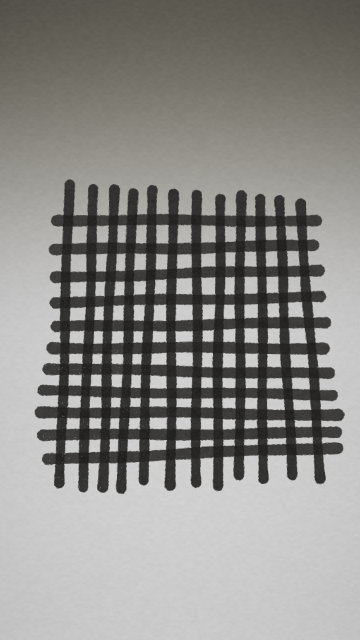
A WebGL 1 fragment shader for this pattern:

```glsl
precision highp float;
uniform vec2 u_resolution;

const float PI = 3.14159265;

float hash(vec2 p) {
  p = fract(p * vec2(0.1031, 0.1137));
  p += dot(p, p.yx + 33.33);
  return fract((p.x + p.y) * p.x * 7.31 + p.y * 5.17);
}

float noise(vec2 p) {
  vec2 cell = floor(p), f = fract(p);
  f = f * f * (3.0 - 2.0 * f);
  return mix(mix(hash(cell), hash(cell + vec2(1.0, 0.0)), f.x),
             mix(hash(cell + vec2(0.0, 1.0)), hash(cell + 1.0), f.x), f.y);
}

float jitter(float i, float seed) {
  return sin(i * 2.4 + seed) * cos(i * 0.9 + seed * 3.0);
}

// Distance to a round-ended marker stroke that wavers sideways
float stroke(vec2 p, vec2 a, vec2 b, float radius, float seed) {
  vec2 axis = b - a;
  float along = clamp(dot(p - a, axis) / dot(axis, axis), 0.0, 1.0);
  vec2 side = normalize(vec2(-axis.y, axis.x));
  float waver = 0.0035 * sin(along * 7.0 + seed * 2.3) * sin(PI * along);
  float swell = 0.0012 * smoothstep(0.05, 0.0, min(along, 1.0 - along));
  swell += 0.0007 * sin(along * 19.0 + seed * 4.1);
  return length(p - a - axis * along - side * waver) - radius - swell;
}

// Twelve upright strokes, fanning out towards the bottom
float uprights(vec2 p) {
  float d = 1.0;
  for (int k = 0; k < 12; k++) {
    float i = float(k);
    vec2 top = vec2(0.194 + 0.0588 * i + 0.007 * sin(1.05 * i),
                    0.520 + 0.0037 * i + 0.008 * jitter(i, 1.0));
    vec2 bottom = vec2(0.162 + 0.0653 * i - 0.0185 * sin(PI * i / 11.0)
                       + 0.009 * sin(1.25 * i + 0.3),
                       1.352 - 0.0003 * i * i + 0.016 * jitter(i, 4.0));
    d = min(d, stroke(p, top, bottom, 0.0134, i));
  }
  return d;
}

// Eleven level strokes, closer together in the lower half
float levels(vec2 p) {
  float d = 1.0;
  for (int k = 0; k < 11; k++) {
    float i = float(k);
    float bow = sin(PI * i / 10.0), skew = 0.0116 * sin(PI * i / 5.0);
    float bulge = exp(-(i - 8.0) * (i - 8.0) / 5.0);
    vec2 left = vec2(0.155 - 0.044 * bulge + 0.004 * jitter(i, 2.0),
                     0.613 + 0.0662 * i + 0.0231 * bow + skew);
    vec2 right = vec2(0.872 + 0.0062 * i + 0.012 * bulge + 0.008 * jitter(i, 5.0),
                      0.613 + 0.0632 * i + 0.0394 * bow - skew);
    d = min(d, stroke(p, left, right, 0.0149 + 0.0008 * jitter(i, 3.0), i + 20.0));
  }
  return d;
}

// Sheet fading into warm shadow at the top, with faint fibre grain
vec3 paper(vec2 p, float depth) {
  float light = 0.32 + 0.495 * smoothstep(-0.1, 0.55, depth);
  float x = p.x - 0.5;
  light -= 0.13 * x * x + 0.025 * smoothstep(0.75, 1.0, depth);
  light += 0.018 * (noise(p * vec2(90.0, 150.0)) - 0.5);
  light += 0.014 * (noise(p * 330.0) - 0.5);
  return light * mix(vec3(1.01, 0.98, 0.89), vec3(1.0), smoothstep(0.0, 0.5, depth));
}

void main() {
  // Canvas width is one unit; y runs down from the top edge
  vec2 p = vec2(gl_FragCoord.x, u_resolution.y - gl_FragCoord.y) / u_resolution.x;
  float depth = 1.0 - gl_FragCoord.y / u_resolution.y;
  float soft = max(0.0022, 0.9 / u_resolution.x);
  float ragged = 0.0022 * (noise(p * 210.0) - 0.5);
  float upright = 1.0 - smoothstep(-soft, soft, uprights(p) + ragged);
  float level = 1.0 - smoothstep(-soft, soft, levels(p) + ragged);

  // Ink darkens where strokes cross
  float tone = mix(0.235, 0.195, upright);
  tone -= 0.055 * upright * level;
  tone += 0.035 * (noise(p * 260.0) - 0.5) + 0.02 * (noise(p * 45.0) - 0.5);

  // Dry specks, mostly in the lower left strokes
  float dry = smoothstep(0.86, 0.98, noise(p * 190.0 + 17.0));
  tone += 0.13 * dry * smoothstep(0.7, 1.15, p.y) * smoothstep(0.75, 0.2, p.x);

  vec3 ink = tone * vec3(1.01, 1.0, 0.97);
  vec3 color = mix(paper(p, depth), ink, max(upright, level));
  gl_FragColor = vec4(color, 1.0);
}
```
